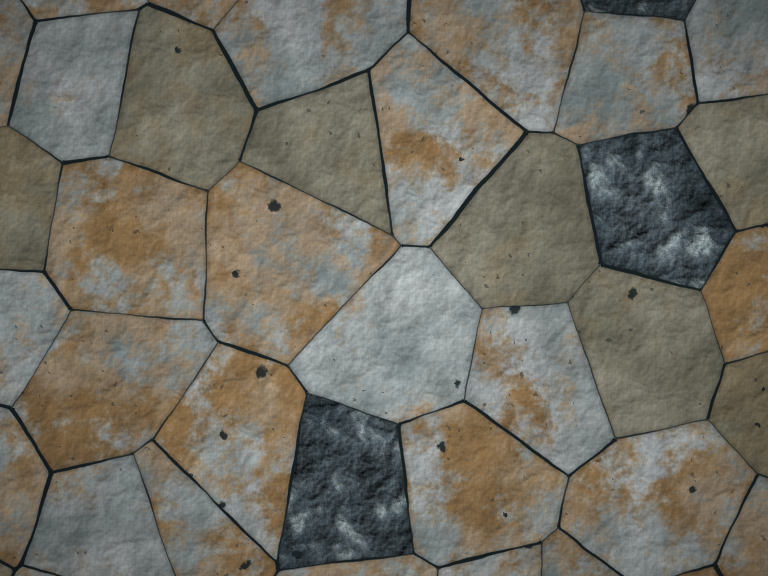
A Shadertoy shader for this texture:

```glsl
// Dry-laid limestone wall: large irregular polygonal slabs with thin dark joints.
// Voronoi cells shape the slabs; layered sines stain and roughen each face,
// scattered cellular spots pit the stone, and the light falls off to the corners.

const float SLABS_PER_HEIGHT = 4.3;

const vec3 PALE     = vec3(0.64, 0.66, 0.66);
const vec3 GREY     = vec3(0.47, 0.51, 0.51);
const vec3 TAN      = vec3(0.60, 0.53, 0.44);
const vec3 RUST     = vec3(0.52, 0.41, 0.27);
const vec3 OLIVE    = vec3(0.46, 0.44, 0.36);
const vec3 CHARCOAL = vec3(0.24, 0.28, 0.30);
const vec3 JOINT    = vec3(0.10, 0.13, 0.14);

struct Slab {
    vec2 id;         // cell of this slab
    vec2 neighbour;  // cell across the nearest joint
    float edge;      // distance to that joint, in cells
};

vec2 hash2(vec2 p) {
    vec3 q = fract(p.xyx * vec3(0.1031, 0.1030, 0.0973));
    q += dot(q, q.yzx + 33.33);
    return fract((q.xx + q.yz) * q.zy);
}

// Layered sines: each octave is turned, bent and shifted by the sum so far.
float layeredSines(vec2 p, float frequency, float gain) {
    const mat2 TURN = mat2(0.8, 0.6, -0.6, 0.8);
    float sum = 0.0, amplitude = 1.0;
    p *= frequency;
    for (int i = 0; i < 7; i++) {
        p = TURN * p + 1.7;
        vec2 bent = p + 1.2 * sin(p.yx * 0.7 + 0.9) + sum;
        sum += amplitude * sin(bent.x) * sin(bent.y);
        p *= 1.83;
        amplitude *= gain;
    }
    return sum;
}

vec2 slabCentre(vec2 cell) {
    return cell + 0.5 + 0.82 * (hash2(cell + 17.0) - 0.5);
}

float smoothMin(float a, float b, float k) {
    float h = max(k - abs(a - b), 0.0) / k;
    return min(a, b) - 0.25 * h * h * k;
}

Slab findSlab(vec2 p) {
    Slab slab = Slab(vec2(0.0), vec2(0.0), 8.0);
    vec2 home = floor(p), centre = vec2(0.0);
    float nearest = 8.0, closestJoint = 8.0;
    for (int k = 0; k < 9; k++) {
        vec2 cell = home + vec2(k % 3 - 1, k / 3 - 1);
        vec2 c = slabCentre(cell);
        float d = distance(p, c);
        if (d < nearest) { nearest = d; centre = c; slab.id = cell; }
    }
    for (int k = 0; k < 25; k++) {
        if (k == 12) continue;
        vec2 cell = slab.id + vec2(k % 5 - 2, k / 5 - 2);
        vec2 c = slabCentre(cell);
        float d = dot(0.5 * (centre + c) - p, normalize(c - centre));
        if (d < closestJoint) { closestJoint = d; slab.neighbour = cell; }
        slab.edge = smoothMin(slab.edge, d, 0.02);
    }
    return slab;
}

// Round holes, one at most per cell; density is the share of cells with one.
float pits(vec2 p, float scale, float density) {
    vec2 cell = floor(p * scale);
    vec2 pick = hash2(cell + 5.0);
    vec2 centre = 0.35 + 0.3 * hash2(cell + 41.0);
    float radius = mix(0.07, 0.22, pick.y);
    float d = length((fract(p * scale) - centre) * vec2(1.0, 0.85));
    return step(pick.x, density) * (1.0 - smoothstep(radius * 0.5, radius, d));
}

// Pale limestone with rust blooms; rustiness runs from 0 to 1.
vec3 limestone(float cloud, float bloom, float rustiness) {
    vec3 clean = mix(GREY, PALE, clamp(0.55 + 0.4 * cloud, 0.0, 1.0));
    vec3 stained = mix(TAN, RUST, smoothstep(-0.6, 1.0, cloud + 1.4 * rustiness - 0.7));
    float stain = smoothstep(-1.0, 1.1, bloom + 2.8 * rustiness - 1.45);
    return mix(clean, stained, 0.95 * stain);
}

void mainImage(out vec4 fragColor, in vec2 fragCoord) {
    vec2 uv = fragCoord / iResolution.y;
    float pixel = 1.0 / iResolution.y;

    // Slab pattern, slightly turned, with rough-cut edges
    vec2 wobble = 0.0018 * vec2(layeredSines(uv, 15.0, 0.6), layeredSines(uv + 3.0, 15.0, 0.6));
    vec2 turned = mat2(0.97, 0.22, -0.22, 0.97) * (uv + wobble);
    Slab slab = findSlab(turned * SLABS_PER_HEIGHT + 9.0);
    float edge = slab.edge / SLABS_PER_HEIGHT;
    vec2 kind = hash2(slab.id + 71.0);
    vec2 face = uv + 7.0 * hash2(slab.id + 3.0);

    // Surface fields
    float cloud = layeredSines(face, 10.0, 0.7);
    float bloom = layeredSines(face + 2.3, 14.0, 0.76);
    float relief = layeredSines(face, 32.0, 0.7);
    float lit = layeredSines(face + vec2(-0.003, 0.004), 32.0, 0.7) - relief;

    // Kind of stone
    float dark = step(kind.x, 0.055);
    float olive = step(kind.x, 0.2) - dark;
    vec3 color = limestone(cloud, bloom, kind.y);
    color = mix(color, OLIVE + 0.04 * cloud, 0.75 * olive);
    color = mix(color, CHARCOAL + 0.04 * cloud, dark);
    color = mix(color, GREY, dark * 0.7 * smoothstep(0.6, 1.3, relief));
    color *= 0.95 + 0.1 * hash2(slab.id + 29.0).x;

    // Relief and pits
    color *= 1.0 + mix(0.17, 0.6, dark) * lit + mix(0.055, 0.2, dark) * relief;
    vec2 ragged = face + 0.005 * vec2(relief, bloom);
    float holes = pits(ragged, 16.0, 0.04);
    float pores = pits(ragged, 55.0, 0.15 * smoothstep(-0.2, 0.8, bloom) + 0.2 * dark);
    color = mix(color, JOINT, max(0.85 * holes, 0.4 * pores));

    // Joints: each pair of slabs has its own gap, narrowing and fading along it
    float gap = mix(0.0004, 0.0026, hash2(slab.id + slab.neighbour).x);
    gap *= 1.0 + 0.4 * sin(uv.x * 31.0 + 2.0 * sin(uv.y * 23.0));
    float depth = mix(0.65, 1.0, smoothstep(0.0004, 0.0016, gap));
    color *= mix(0.88, 1.0, smoothstep(gap, gap + 0.009, edge));
    float opening = 1.0 - smoothstep(gap - 0.6 * pixel, gap + pixel, edge);
    color = mix(color, JOINT, depth * opening);

    // Light falling off toward the corners
    vec2 offCentre = fragCoord / iResolution.xy - 0.5;
    color *= 1.0 - 0.7 * dot(offCentre, offCentre);
    fragColor = vec4(clamp(color, 0.0, 1.0), 1.0);
}
```
